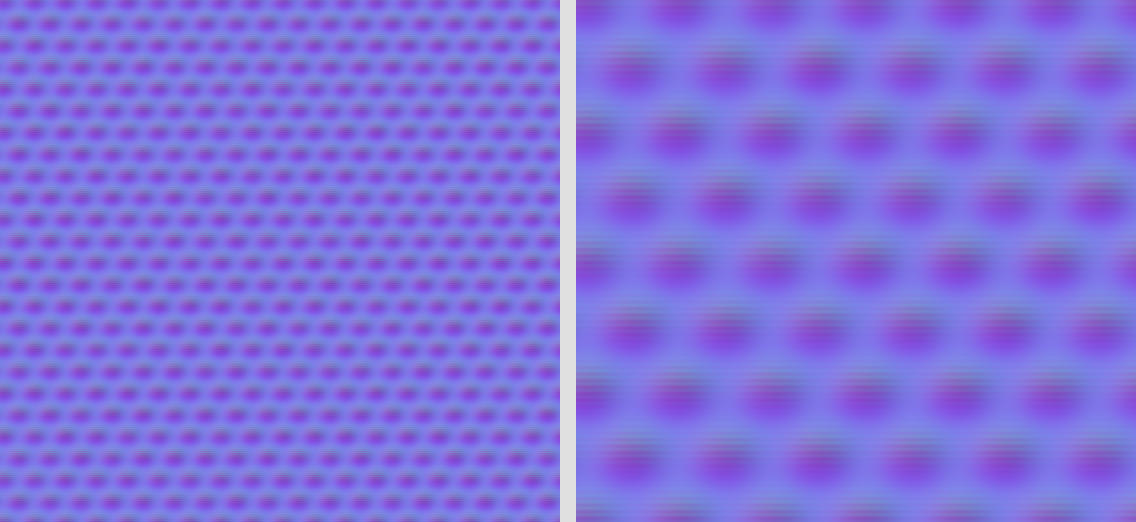
Left, the full canvas; right, a detail of the centre.
A WebGL 2 fragment shader for this texture map:

```glsl
#version 300 es
precision highp float;
// Tiling normal map of soft staggered dimples with a faint scanline weave.

uniform vec2 u_resolution;
out vec4 fragColor;

const float TAU = 6.2831853;
const vec2 GRID = vec2(18.0, 24.0);        // dimples across, rows down
const vec2 GRID_OFFSET = vec2(-0.115, 0.05);
const float SCANLINES = 239.0;
const vec3 FLAT_COLOR = vec3(0.497, 0.505, 0.925);

// Sine-free hash giving two values in 0..1
vec2 hash22(vec2 p) {
    vec3 q = fract(p.xyx * vec3(0.1031, 0.1030, 0.0973));
    q += dot(q, q.yzx + 33.33);
    return fract((q.xx + q.yz) * q.zy);
}

// Elliptical spot with a slightly flat top and firm flanks
float lobe(vec2 d, vec2 center, vec2 radius) {
    vec2 q = (d - center) / radius;
    return exp(-pow(dot(q, q) + 1e-5, 1.15));
}

// Colour change around one dimple; d is in grid units
vec3 dimple(vec2 d, vec2 variation, float weave) {
    float lower = lobe(d, vec2(-0.02, -0.13), vec2(0.36, 0.33));
    float upper = lobe(d, vec2(0.03, 0.11), vec2(0.34, 0.33));
    float rim = lobe(d, vec2(0.05, 0.46), vec2(0.40, 0.24));
    float side = d.x * lobe(d, vec2(0.0, 0.12), vec2(0.38, 0.38));

    vec3 change = vec3(-0.28 * side + 0.010 * lower,
                       -0.215 * lower + 0.035 * rim,
                       -0.170 * upper);
    change *= mix(0.95, 1.05, variation.x);

    // Thin lines show mostly on the greyer upper slope
    float slope = lobe(d, vec2(0.0, 0.20), vec2(0.38, 0.32));
    change += weave * slope * vec3(0.008, -0.034, -0.008);
    return change;
}

// Adds all nearby dimples, wrapping their identities at the tile edges
vec3 dimpleField(vec2 uv, vec2 grid, float weave) {
    vec2 p = uv * grid + GRID_OFFSET;
    float nearestRow = floor(p.y + 0.5);
    vec3 total = vec3(0.0);
    for (int j = -1; j <= 1; j++) {
        float row = nearestRow + float(j);
        float stagger = 0.5 * mod(row, 2.0);
        float nearestColumn = floor(p.x - stagger + 0.5);
        for (int i = -1; i <= 1; i++) {
            float column = nearestColumn + float(i);
            vec2 variation = hash22(mod(vec2(column, row), grid) + 7.0);
            vec2 jitter = (variation.yx - 0.5) * vec2(0.015, 0.015);
            vec2 d = p - vec2(column + stagger, row) - jitter;
            total += dimple(d, variation, weave);
        }
    }
    return total;
}

// Alternating lines that fade out when too fine to resolve
float scanWeave(float y, float lines, float pixelHeight) {
    float visible = 1.0 - smoothstep(0.51, 0.70, lines * pixelHeight);
    return visible * sin(TAU * lines * y);
}

void main() {
    vec2 uv = gl_FragCoord.xy / u_resolution;
    float weave = scanWeave(uv.y, SCANLINES, 1.0 / u_resolution.y);
    vec3 color = FLAT_COLOR + dimpleField(uv, GRID, weave);
    fragColor = vec4(clamp(color, 0.0, 1.0), 1.0);
}
```
